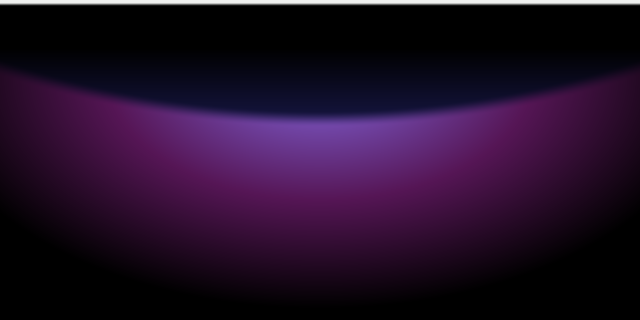
A Shadertoy shader for this background:

```glsl
// A violet glow hanging beneath a wide, sagging horizon arc on black.
// A circle distance splits the canvas: an elliptical three-stop gradient fills
// the lower side, a navy haze the upper side, and a pale strip caps the top.

// Lengths are in canvas heights; x is measured from the centre.
const vec3 VIOLET  = vec3(0.46, 0.30, 0.70);
const vec3 MAGENTA = vec3(0.335, 0.085, 0.335);
const vec3 NAVY    = vec3(0.075, 0.075, 0.23);
const vec3 STRIP   = vec3(0.94, 0.945, 0.94);

const float ARC_BOTTOM   = 0.628;
const float ARC_RADIUS   = 3.18;
const float ARC_SOFTNESS = 0.026;

const float GLOW_HEIGHT  = 0.766;  // centre of the elliptical glow
const float GLOW_STRETCH = 1.7;    // horizontal widening
const float VIOLET_END   = 0.13;
const float MAGENTA_AT   = 0.39;
const float GLOW_END     = 0.73;

const float HAZE_TOP    = 0.85;
const float HAZE_BOTTOM = 0.64;

const float STRIP_DEPTH    = 0.0135;
const float STRIP_SOFTNESS = 0.006;

// Linear ramp from 0 at a to 1 at b
float ramp(float a, float b, float x) {
    return clamp((x - a) / (b - a), 0.0, 1.0);
}

// Violet core through magenta to black
vec3 glowColor(vec2 p) {
    float r = length((p - vec2(0.0, GLOW_HEIGHT)) / vec2(GLOW_STRETCH, 1.0));
    vec3 hue = mix(VIOLET, MAGENTA, ramp(VIOLET_END, MAGENTA_AT, r));
    return hue * (1.0 - ramp(MAGENTA_AT, GLOW_END, r));
}

// Navy haze that thickens downward
vec3 hazeColor(vec2 p) {
    return NAVY * ramp(HAZE_TOP, HAZE_BOTTOM, p.y);
}

void mainImage(out vec4 fragColor, in vec2 fragCoord) {
    vec2 p = vec2(fragCoord.x - 0.5 * iResolution.x, fragCoord.y) / iResolution.y;

    // Signed distance to the arc: positive below it
    float arc = length(p - vec2(0.0, ARC_BOTTOM + ARC_RADIUS)) - ARC_RADIUS;
    float below = smoothstep(-ARC_SOFTNESS, ARC_SOFTNESS, arc);
    vec3 color = mix(hazeColor(p), glowColor(p), below);

    // Pale strip along the top edge
    float strip = smoothstep(-STRIP_SOFTNESS, STRIP_SOFTNESS, p.y - 1.0 + STRIP_DEPTH);
    color = mix(color, STRIP, strip);

    fragColor = vec4(color, 1.0);
}
```
